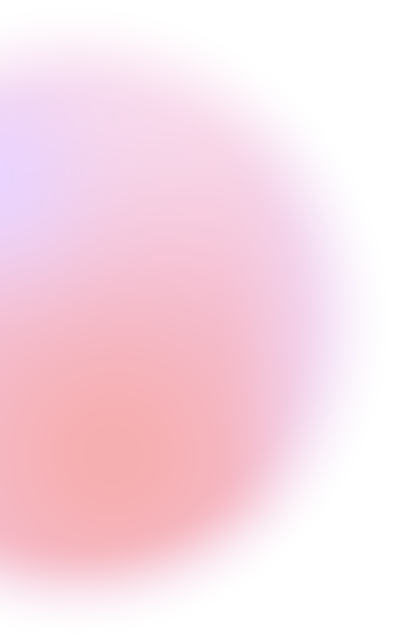
Reproduce this background procedurally as a Shadertoy shader.

```glsl
// A large soft orb of coral, rose and lavender light on white.

#define ORB_CENTER vec2(0.117, 0.499)
#define ORB_RADIUS 0.419
#define ORB_SOFTNESS 0.081
#define CORAL_CENTER vec2(0.176, 0.290)
#define CORAL_SPREAD 0.224
#define LAVENDER_CENTER vec2(-0.020, 0.720)
#define LAVENDER_SPREAD 0.158

const vec3 WHITE    = vec3(1.0);
const vec3 ROSE     = vec3(0.960, 0.750, 0.830);
const vec3 BLUSH    = vec3(0.975, 0.860, 0.930);
const vec3 CORAL    = vec3(0.965, 0.685, 0.690);
const vec3 LAVENDER = vec3(0.920, 0.830, 0.995);
const vec3 LILAC    = vec3(0.945, 0.850, 0.960);

// Gaussian falloff around a point.
float glow(vec2 p, vec2 center, float spread) {
    vec2 d = (p - center) / spread;
    return exp(-dot(d, d));
}

void mainImage(out vec4 fragColor, in vec2 fragCoord) {
    // Both axes in units of the canvas height.
    vec2 p = fragCoord / iResolution.y;
    float edge = length(p - ORB_CENTER) - ORB_RADIUS;

    // Body: rose below, blush above.
    vec3 orb = mix(ROSE, BLUSH, smoothstep(0.42, 0.90, p.y));

    // Inner lights.
    orb = mix(orb, CORAL, glow(p, CORAL_CENTER, CORAL_SPREAD));
    orb = mix(orb, LAVENDER, glow(p, LAVENDER_CENTER, LAVENDER_SPREAD));

    // Lilac tint on the right side and along the lower rim.
    float side = smoothstep(0.33, 0.56, p.x);
    float rim = 0.6 * smoothstep(-0.06, 0.06, edge) * smoothstep(0.8, 0.4, p.y);
    orb = mix(orb, LILAC, max(side, rim));

    // Wide blurred edge into the white ground.
    float cover = 1.0 - smoothstep(-ORB_SOFTNESS, ORB_SOFTNESS, edge);
    fragColor = vec4(mix(WHITE, orb, cover), 1.0);
}
```
